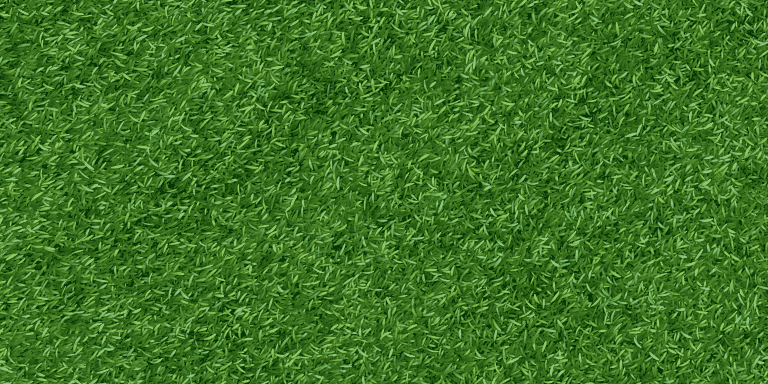
Write a WebGL 2 fragment shader that draws this texture.

```glsl
#version 300 es
precision highp float;
// Dense turf seen from above: layered short blades in mixed greens.

uniform vec2 u_resolution;
out vec4 fragColor;

vec3 hash3(vec3 seed) {
    vec3 h = fract(seed * vec3(0.1031, 0.1030, 0.0973));
    h += dot(h, h.yxz + 33.33);
    return fract((h.xxy + h.yxx) * h.zyx);
}

// Slow drifting variation made of layered sines, about -1 to 1
float mottling(vec2 p) {
    return 0.4 * sin(p.x * 7.0 + 2.0 * sin(p.y * 5.0))
         + 0.3 * sin(p.y * 15.0 - p.x * 9.0 + 1.7)
         + 0.3 * sin(p.x * 31.0 + 2.0 * sin(p.y * 23.0));
}

// Cellular tufts: bright near a scattered centre, dark between them
float tufts(vec2 p) {
    vec2 home = floor(p);
    float nearest = 4.0;
    for (int j = -1; j <= 1; j++)
    for (int i = -1; i <= 1; i++) {
        vec2 cell = home + vec2(i, j);
        vec2 toCentre = cell + hash3(vec3(cell + 57.0, 29.0)).xy - p;
        nearest = min(nearest, dot(toCentre, toCentre));
    }
    return 0.5 - sqrt(nearest);
}

// Tone 0 to 1 runs from deep gaps to sunlit tips
vec3 grassColour(float tone) {
    vec3 c = mix(vec3(0.03, 0.20, 0.02), vec3(0.15, 0.36, 0.07), smoothstep(0.0, 0.22, tone));
    c = mix(c, vec3(0.23, 0.45, 0.12), smoothstep(0.20, 0.48, tone));
    c = mix(c, vec3(0.32, 0.54, 0.17), smoothstep(0.46, 0.72, tone));
    c = mix(c, vec3(0.46, 0.68, 0.28), smoothstep(0.72, 0.94, tone));
    return mix(c, vec3(0.57, 0.78, 0.41), smoothstep(0.94, 1.2, tone));
}

// Signed distance to a bent, tapering blade; x is the distance, y the position along it
vec2 blade(vec2 q, float angle, float halfLength, float halfWidth, float bend) {
    float c = cos(angle), s = sin(angle);
    q = vec2(c * q.x + s * q.y, c * q.y - s * q.x);
    float along = clamp(q.x / halfLength, -1.0, 1.0);
    q.y += bend * halfLength * (along * along - 0.4);
    float taper = halfWidth * (1.0 - 0.45 * along * along);
    return vec2(length(vec2(q.x - along * halfLength, q.y)) - taper, along);
}

void main() {
    vec2 p = gl_FragCoord.xy / u_resolution.y;
    float edge = max(0.0018, 0.5 / u_resolution.y);
    float cellSize = 0.021;
    float tone = 0.15;
    float pale = 0.0;

    // Blades pile up from the shaded bottom layer to the top one
    for (int layer = 0; layer < 8; layer++) {
        float depth = float(layer) / 7.0;
        vec2 grid = p / cellSize + vec2(0.37, 0.61) * float(layer);
        vec2 home = floor(grid);
        for (int j = -1; j <= 1; j++)
        for (int i = -1; i <= 1; i++) {
            vec2 cell = home + vec2(i, j);
            vec3 place = hash3(vec3(cell + 17.0, float(layer) * 7.0 + 3.0));
            vec3 form = hash3(vec3(cell + 91.0, float(layer) * 5.0 + 41.0));
            vec2 q = (grid - cell - place.xy) * cellSize;

            // Combed and low on the left, steeper and looser to the right
            float across = clamp((cell.x + 0.5) * cellSize * 0.5, 0.0, 1.0);
            float angle = mix(0.40, 0.85, across)
                        + (place.z + form.x - 1.0) * mix(1.3, 2.1, across);
            float halfLength = mix(0.009, 0.017, form.y);
            float halfWidth = mix(0.0020, 0.0036, fract(form.y * 7.3 + form.x));
            vec2 d = blade(q, angle, halfLength, halfWidth, (form.x - 0.5) * 0.4);
            float cover = 1.0 - smoothstep(-edge, edge, d.x);

            // Soft contact shadow, then the lit blade
            tone *= 1.0 - 0.26 * (1.0 - smoothstep(0.0, 0.006, d.x));
            float bladeTone = 0.10 + 0.82 * form.z + 0.16 * depth + 0.14 * d.y;
            tone = mix(tone, bladeTone, cover);
            pale = mix(pale, step(0.55, fract(form.z * 5.7 + place.z)), cover);
        }
    }

    tone = 0.545 + (tone - 0.5) * 1.28;
    tone += 0.06 * mottling(p) + 0.20 * tufts(p * 17.0);
    vec3 colour = grassColour(tone);
    // Cool sheen on some of the brighter blades
    colour += vec3(-0.015, 0.0, 0.09) * pale * smoothstep(0.55, 0.85, tone);
    fragColor = vec4(colour, 1.0);
}
```
